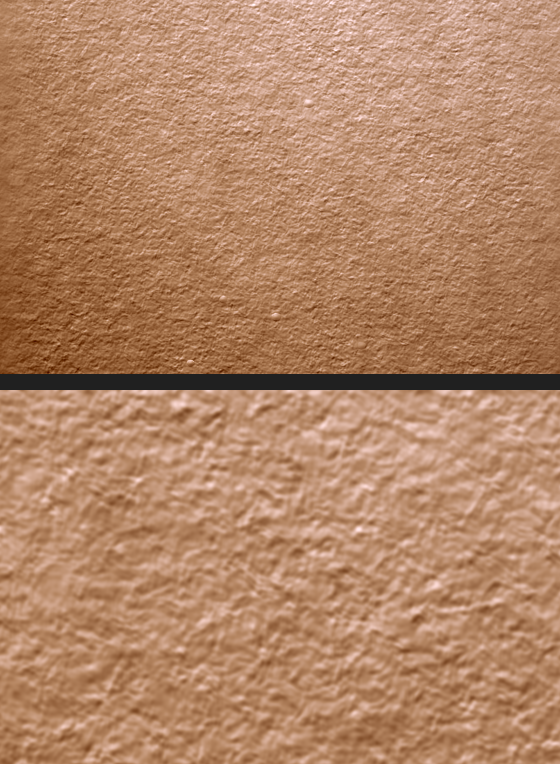
Top, the full canvas; bottom, a detail of the centre.
This texture is drawn by a WebGL 1 fragment shader. Its source:

```glsl
precision highp float;
// Rough ochre plaster wall with fine grain and a few smooth paint drops.
// A gradient-noise height field is lit from above by a finite difference,
// then the tone is mapped from brown through ochre to pale pink.

uniform vec2 u_resolution;

vec2 gradientAt(vec2 cell) {
  vec3 q = fract(cell.xyx * vec3(0.1031, 0.1030, 0.0973));
  q += dot(q, q.yzx + 33.33);
  float angle = 6.2832 * fract((q.x + q.y) * q.z);
  return vec2(cos(angle), sin(angle));
}

float gradientNoise(vec2 p) {
  vec2 i = floor(p), f = p - i;
  vec2 w = f * f * f * (f * (f * 6.0 - 15.0) + 10.0);
  vec2 e = vec2(1.0, 0.0);
  float a = dot(gradientAt(i), f);
  float b = dot(gradientAt(i + e.xy), f - e.xy);
  float c = dot(gradientAt(i + e.yx), f - e.yx);
  float d = dot(gradientAt(i + e.xx), f - e.xx);
  return mix(mix(a, b, w.x), mix(c, d, w.x), w.y);
}

// Grain of the plaster: soft lumps, pebbles and two sizes of grit
float grainHeight(vec2 p, float sharpness) {
  vec2 bend = 0.004 * vec2(gradientNoise(p * 31.0), gradientNoise(p * 31.0 + 57.0));
  vec2 q = p + bend;
  // A turned lattice keeps the octaves from lining up
  vec2 turned = mat2(0.8, 0.6, -0.6, 0.8) * q;
  float lumps = 0.9 * gradientNoise(q * vec2(24.0, 30.0) + 11.0);
  float pebbles = 0.9 * gradientNoise(q * vec2(58.0, 70.0) + 23.0);
  float grit = 0.6 * gradientNoise(turned * 112.0 + 141.0);
  float fineGrit = 0.28 * gradientNoise(q * vec2(165.0, 180.0) + 41.0);
  return lumps + sharpness * (pebbles + grit + fineGrit);
}

// Adds domed drops and the faint smears they sit on
float addDrops(float height, vec2 p, float aspect) {
  for (int n = 0; n < 5; n++) {
    float i = float(n);
    vec2 center = vec2((0.34 + 0.4 * fract(0.382 * i)) * aspect,
                       0.03 + 0.2 * fract(0.618 * i) + 0.6 * step(3.5, i));
    vec2 d = p - center;
    float radius = 0.012 + 0.003 * fract(0.73 * i);
    float dome = 1.0 - smoothstep(0.0, radius, length(d * vec2(0.85, 1.0)));
    // Even drops trail upward, odd ones lie on a horizontal ridge
    vec2 smearSize = mod(i, 2.0) < 0.5 ? vec2(0.012, 0.05) : vec2(0.07, 0.007);
    vec2 s = (d + gradientNoise(p * 14.0) * 0.008) / smearSize;
    float smear = exp(-dot(s, s));
    height = mix(height, 0.5, 0.4 * smear) + 0.25 * smear;
    height = mix(height, 0.3 + 1.5 * dome, smoothstep(0.0, 0.35, dome));
  }
  return height;
}

float wallHeight(vec2 p, float aspect, float sharpness) {
  return addDrops(grainHeight(p, sharpness), p, aspect);
}

// Maps a tone, given as its red value, to the plaster colours
vec3 plasterColor(float tone) {
  vec3 brown = vec3(0.53, 0.33, 0.19);
  vec3 ochre = vec3(0.71, 0.525, 0.385);
  vec3 palePink = vec3(0.85, 0.69, 0.61);
  float d = tone - ochre.r;
  return ochre + (palePink - ochre) * max(d, 0.0) / 0.14
               + (ochre - brown) * min(d, 0.0) / 0.18;
}

void main() {
  vec2 uv = gl_FragCoord.xy / u_resolution;
  float aspect = u_resolution.x / u_resolution.y;
  vec2 p = gl_FragCoord.xy / u_resolution.y;

  // Grain is softer near the side edges and in scattered worn patches
  float sharpness = smoothstep(-0.1, 0.12, uv.x) * smoothstep(1.16, 0.88, uv.x);
  sharpness *= 1.0 + 0.35 * gradientNoise(p * 5.0);

  // Relief lit from above and slightly from the left
  vec2 towardLight = vec2(-0.0011, 0.0031);
  float here = wallHeight(p, aspect, sharpness);
  float slope = here - wallHeight(p + towardLight, aspect, sharpness);
  // Uneven strength breaks long ridges into separate grains
  float strength = 0.29 * (1.0 + 0.9 * gradientNoise(p * 43.0 + 91.0));
  float relief = strength * slope + 0.03 * here;

  // Broad light: brightest at the top, fading downward and to the left
  float fromCenter = uv.x - 0.6;
  float light = 0.822 - 0.2 * pow(1.0 - uv.y, 1.3) - 0.4 * fromCenter * fromCenter;
  // Blotches of uneven paint
  light += 0.03 * gradientNoise(p * 3.5 + 7.0) + 0.04 * gradientNoise(p * 9.0)
         + 0.045 * gradientNoise(p * 21.0 + 33.0);

  vec3 color = plasterColor(light + relief);
  // The upper right is cooler, the lower left warmer
  color += (uv.x + uv.y - 1.0) * vec3(-0.005, 0.008, 0.03);
  gl_FragColor = vec4(clamp(color, 0.0, 1.0), 1.0);
}
```
